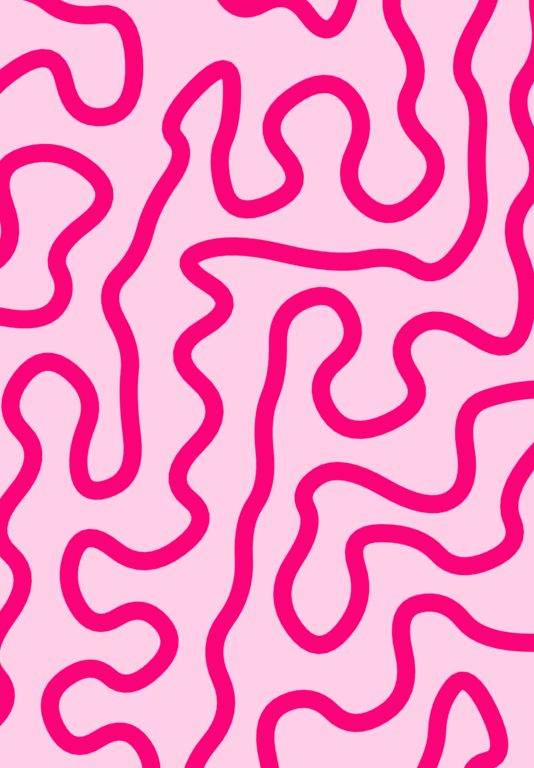
A WebGL 1 fragment shader for this pattern:

```glsl
precision highp float;
uniform vec2 u_resolution;

float hash(vec2 c) {
  return fract(sin(dot(c, vec2(127.1, 311.7))) * 43758.5453);
}

// Broad, smooth displacement that loosens the grid
vec2 sway(vec2 q) {
  return 0.3 * sin(0.8 * q.yx + vec2(0.4, 2.1)) + 0.1 * sin(1.5 * q.yx + vec2(3.0, 1.2));
}

// Which diagonal a tile's two bends wrap around. Vertical tile pairs share
// one choice, which makes a loop-free maze: strands never close or cross.
float diagonal(vec2 tile) {
  vec2 node = tile + vec2(0.0, mod(tile.x + tile.y, 2.0));
  return hash(node + 17.0) < 0.5 ? -1.0 : 1.0;
}

// Spline control point of the bend around one corner of a tile
vec2 control(vec2 tile, vec2 corner) {
  vec2 jitter = vec2(hash(tile + 3.7), hash(tile + 51.3)) - 0.5;
  vec2 q = tile + 0.5 + 0.44 * jitter + 0.11 * corner;
  return q + sway(q);
}

float segmentDistance(vec2 p, vec2 a, vec2 b) {
  vec2 ab = b - a;
  return length(p - a - ab * clamp(dot(p - a, ab) / dot(ab, ab), 0.0, 1.0));
}

// Distance to a quadratic curve, followed in short steps
float curveDistance(vec2 p, vec2 a, vec2 b, vec2 c) {
  float d = 9.0;
  vec2 last = a;
  for (int i = 1; i <= 8; i++) {
    float t = float(i) / 8.0;
    vec2 next = mix(mix(a, b, t), mix(b, c, t), t);
    d = min(d, segmentDistance(p, last, next));
    last = next;
  }
  return d;
}

// One bend, joined halfway to the bends in the two adjoining tiles
float bendDistance(vec2 p, vec2 tile, vec2 corner) {
  vec2 besideX = tile + vec2(corner.x, 0.0);
  vec2 besideY = tile + vec2(0.0, corner.y);
  vec2 mid = control(tile, corner);
  vec2 before = control(besideX, -corner.x * vec2(1.0, diagonal(besideX)));
  vec2 after = control(besideY, -corner.y * vec2(diagonal(besideY), 1.0));
  return curveDistance(p, 0.5 * (before + mid), mid, 0.5 * (mid + after));
}

void main() {
  // Tilt the grid so the strands wander towards the upper right
  float scale = 6.3;
  vec2 uv = gl_FragCoord.xy / u_resolution.x;
  float c = cos(0.65), s = sin(0.65);
  vec2 p = scale * vec2(c * uv.x + s * uv.y, c * uv.y - s * uv.x) + vec2(4.0, 9.0);

  // Nearest strand among the surrounding tiles
  vec2 home = floor(p - sway(p));
  float d = 9.0;
  for (int y = -1; y <= 1; y++) {
    for (int x = -1; x <= 1; x++) {
      vec2 tile = home + vec2(float(x), float(y));
      vec2 corner = vec2(1.0, diagonal(tile));
      d = min(d, bendDistance(p, tile, corner));
      d = min(d, bendDistance(p, tile, -corner));
    }
  }

  // Even stroke with a soft edge
  float pixel = scale / u_resolution.x;
  float stroke = 1.0 - smoothstep(-0.9 * pixel, 0.9 * pixel, d - 0.107);
  vec3 blush = vec3(1.0, 0.81, 0.91);
  vec3 hotPink = vec3(0.98, 0.01, 0.47);
  gl_FragColor = vec4(mix(blush, hotPink, stroke), 1.0);
}
```
